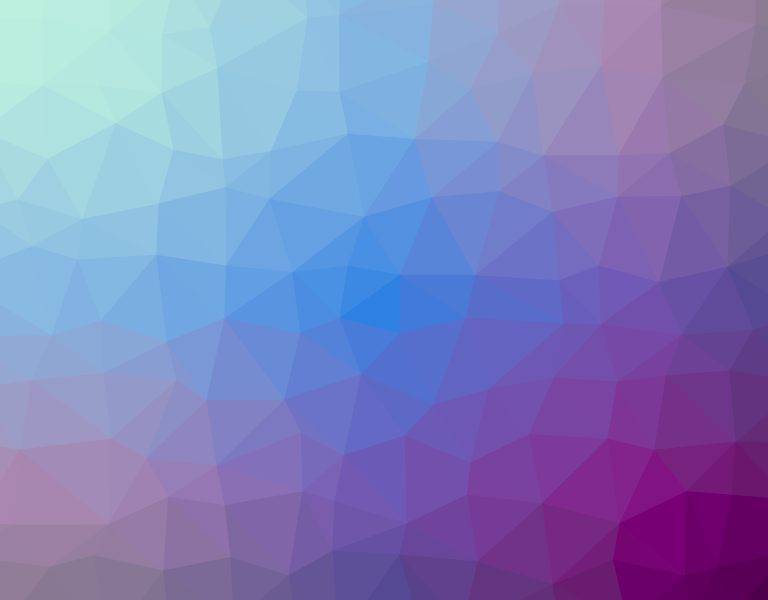
Reproduce this background procedurally as a Shadertoy shader.

```glsl
// Low-poly mesh of flat triangles, fading from mint through blue to dark purple.

#define CELL vec2(0.1067, 0.102)   // mesh spacing, in canvas heights
#define JITTER 0.62                // vertex scatter, in cells
#define SEED vec2(17.3, 5.9)       // choice of scatter
#define EDGE_SOFTNESS 0.6          // half width of the smoothed edge
#define MINT vec3(0.75, 0.945, 0.875)
#define PALE_CYAN vec3(0.69, 0.90, 0.875)
#define BLUE vec3(0.14, 0.51, 0.89)
#define PURPLE vec3(0.52, 0.0, 0.51)
#define DARK_PLUM vec3(0.31, 0.0, 0.30)

const mat3 RGB_TO_XYZ = mat3(0.4124, 0.2126, 0.0193,
                             0.3576, 0.7152, 0.1192,
                             0.1805, 0.0722, 0.9505);

// Perceptual space: cube root of XYZ, where blends match those in Lab
vec3 toPerceptual(vec3 rgb) {
    return pow(RGB_TO_XYZ * pow(rgb, vec3(2.2)), vec3(1.0 / 3.0));
}

vec3 toRgb(vec3 v) {
    vec3 linearRgb = inverse(RGB_TO_XYZ) * (v * v * v);
    return pow(clamp(linearRgb, 0.0, 1.0), vec3(1.0 / 2.2));
}

// Colour ramp shared by both axes
vec3 ramp(float t) {
    vec3 v = mix(toPerceptual(MINT), toPerceptual(PALE_CYAN), clamp(t * 6.0, 0.0, 1.0));
    v = mix(v, toPerceptual(BLUE), clamp(t * 3.0 - 0.5, 0.0, 1.0));
    v = mix(v, toPerceptual(PURPLE), clamp(t * 3.0 - 1.5, 0.0, 1.0));
    return mix(v, toPerceptual(DARK_PLUM), clamp(t * 6.0 - 5.0, 0.0, 1.0));
}

// Equal blend of the ramp across and the ramp down
vec3 fieldColor(vec2 p) {
    float across = p.x * iResolution.y / iResolution.x;
    return toRgb(0.5 * (ramp(across) + ramp(1.0 - p.y)));
}

vec2 hash2(vec2 p) {
    vec3 h = fract(p.xyx * vec3(0.1031, 0.1030, 0.0973));
    h += dot(h, h.yzx + 33.33);
    return fract((h.xx + h.yz) * h.zy);
}

vec2 meshVertex(vec2 id) {
    return (id + 0.5 + JITTER * (hash2(id + SEED) - 0.5)) * CELL;
}

// Distance to the left of the line from a to b
float leftOf(vec2 p, vec2 a, vec2 b) {
    vec2 e = normalize(b - a);
    return e.x * (p.y - a.y) - e.y * (p.x - a.x);
}

// Colour of one counter-clockwise triangle, weighted by its coverage
vec4 facet(vec2 p, vec2 a, vec2 b, vec2 c) {
    float inside = min(leftOf(p, a, b), min(leftOf(p, b, c), leftOf(p, c, a)));
    float soft = EDGE_SOFTNESS / iResolution.y;
    float cover = smoothstep(-soft, soft, inside);
    if (cover <= 0.0) return vec4(0.0);
    return vec4(fieldColor((a + b + c) / 3.0), 1.0) * cover;
}

void mainImage(out vec4 fragColor, in vec2 fragCoord) {
    vec2 p = fragCoord / iResolution.y;
    vec2 base = floor(p / CELL - 0.5);
    vec4 sum = vec4(0.0);

    // Split each nearby quad along its shorter diagonal
    for (int j = -1; j <= 1; j++) {
        for (int i = -1; i <= 1; i++) {
            vec2 id = base + vec2(i, j);
            vec2 a = meshVertex(id);
            vec2 b = meshVertex(id + vec2(1.0, 0.0));
            vec2 c = meshVertex(id + vec2(1.0, 1.0));
            vec2 d = meshVertex(id + vec2(0.0, 1.0));
            if (distance(a, c) < distance(b, d)) {
                sum += facet(p, a, b, c) + facet(p, a, c, d);
            } else {
                sum += facet(p, a, b, d) + facet(p, b, c, d);
            }
        }
    }
    vec3 color = sum.a > 0.001 ? sum.rgb / sum.a : fieldColor(p);
    fragColor = vec4(color, 1.0);
}
```
